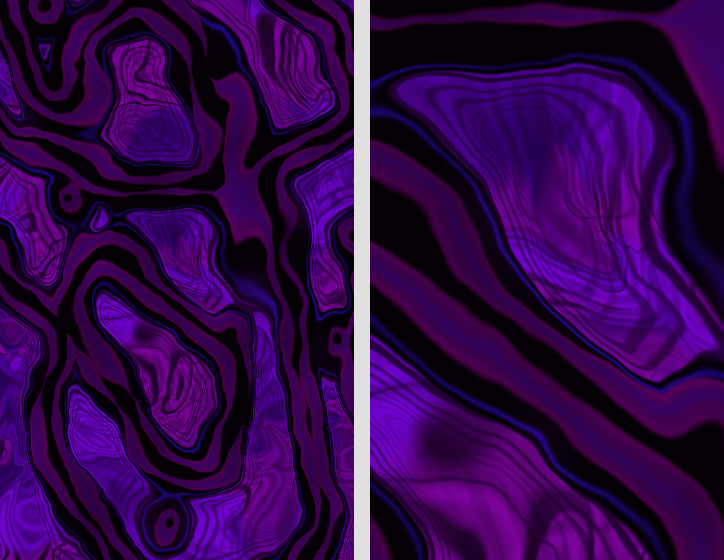
Left: the whole. Right: its middle third, enlarged.
Reproduce this texture procedurally as a Shadertoy shader.

```glsl
// Psychedelic violet marble threaded by dark, beaded, ring-banded worms and round eyes.

vec2 hash2(vec2 c) {
    c = vec2(dot(c, vec2(127.1, 311.7)), dot(c, vec2(269.5, 183.3)));
    return fract(sin(c) * 43758.5) * 2.0 - 1.0;
}

// Gradient noise, roughly -0.6 to 0.6
float noise(vec2 p) {
    vec2 i = floor(p), f = p - i;
    vec2 u = f * f * f * (f * (f * 6.0 - 15.0) + 10.0);
    vec2 o = vec2(0.0, 1.0);
    float a = dot(hash2(i), f);
    float b = dot(hash2(i + o.yx), f - o.yx);
    float c = dot(hash2(i + o.xy), f - o.xy);
    float d = dot(hash2(i + o.yy), f - o.yy);
    return mix(mix(a, b, u.x), mix(c, d, u.x), u.y);
}

vec2 noise2(vec2 p) {
    return vec2(noise(p), noise(p + vec2(37.2, 11.8)));
}

// Leaning, upright field whose zero lines are the worm spines
float spineField(vec2 p) {
    p += 0.05 * noise2(p * 7.0);
    return noise(vec2(p.x + 0.25 * p.y, p.y) * vec2(4.5, 2.7) + vec2(3.3, 7.6)) - 0.02;
}

float spineDistance(vec2 p) {
    vec2 e = vec2(0.005, 0.0);
    float n = spineField(p);
    vec2 slope = vec2(spineField(p + e.xy) - n, spineField(p + e.yx) - n) / e.x;
    return abs(n) / sqrt(dot(slope, slope) + 0.2);
}

// Distance to scattered round eyes
float eyeDistance(vec2 p) {
    float nearest = 1.0;
    vec2 cell = floor(p / 0.23);
    for (int y = -1; y <= 1; y++)
    for (int x = -1; x <= 1; x++) {
        vec2 id = cell + vec2(x, y);
        vec2 center = (id + 0.5 + 0.35 * hash2(id + 5.0)) * 0.23;
        float present = step(0.1, hash2(id + 19.0).x);
        nearest = min(nearest, mix(1.0, length((p - center) * vec2(1.0, 0.85)), present));
    }
    return nearest;
}

float smoothMin(float a, float b, float k) {
    float h = max(k - abs(a - b), 0.0) / k;
    return min(a, b) - 0.25 * h * h * k;
}

// Folded violet, indigo and magenta filling, ringed near the worms
vec3 marble(vec2 p, float away) {
    vec2 q = p * vec2(6.0, 4.6) + 1.5 * noise2(p * 4.5 + 9.0);
    vec2 fold = q + 1.1 * noise2(q * 1.7);
    float tone = noise(fold + 21.0);
    float crease = abs(noise(fold * 2.3 + 4.0));
    float hue = noise(p * 4.0 + 51.0) + 0.4 * noise(fold * 1.5 + 70.0);

    vec3 indigo = vec3(0.18, 0.0, 0.41);
    vec3 violet = vec3(0.42, 0.01, 0.78);
    vec3 magenta = vec3(0.46, 0.01, 0.58);
    vec3 col = mix(indigo, violet, smoothstep(-0.16, 0.26, tone + 0.5 * crease - 0.05));
    col = mix(col, magenta, smoothstep(0.0, 0.1, hue) * (0.65 + 0.35 * smoothstep(-0.2, 0.1, tone)));

    // Fine streaks, dark folds and nested island outlines
    col *= 0.88 + 0.17 * sin(52.0 * tone + 16.0 * crease);
    col = mix(col, vec3(0.18, 0.0, 0.27), 0.8 * smoothstep(0.03, 0.0, crease));
    float outline = smoothstep(0.032, 0.012, abs(abs(tone - 0.13) - 0.07));
    col = mix(col, vec3(0.06, 0.0, 0.09), 0.9 * outline * smoothstep(-0.02, 0.08, hue));

    // Uneven contour lines crowding the worm edges
    float phase = away * 430.0 + 8.0 * noise(p * 8.0);
    float ring = 0.5 + 0.35 * sin(phase) + 0.15 * sin(phase * 0.47 + 2.0);
    float fade = exp(-away * 20.0);
    vec3 edgeTint = mix(violet, magenta, smoothstep(-0.1, 0.2, hue));
    col = mix(col, edgeTint, 0.5 * fade);
    return mix(col, vec3(0.11, 0.0, 0.17), 0.95 * fade * smoothstep(0.45, 0.85, ring));
}

void mainImage(out vec4 fragColor, in vec2 fragCoord) {
    vec2 p = fragCoord / iResolution.y;
    float soft = max(0.002, 1.0 / iResolution.y);

    // Hand-cut wobble on every contour
    vec2 bent = p + 0.009 * noise2(p * 19.0) + 0.004 * noise2(p * 43.0);
    float dist = smoothMin(spineDistance(bent), eyeDistance(bent), 0.02);

    // Beads: core and plum band swell and pinch along the worm
    float core = 0.009 + 0.026 * noise(p * 10.0 + 30.0);
    float band = 0.027 + 0.036 * noise(p * 8.5 + 60.0);
    float rim = max(0.049 + 0.022 * noise(p * 6.0 + 80.0), band + 0.009);

    // Black sheath, lifted in places, with a thin blue glow line
    float lift = smoothstep(0.0, 0.3, noise(p * 7.0 + 15.0));
    vec3 sheath = mix(vec3(0.016, 0.0, 0.02), vec3(0.10, 0.0, 0.15), lift * smoothstep(0.0, rim, dist));
    float glow = exp(-pow((dist - rim + 0.007) / 0.0024, 2.0));
    sheath += vec3(0.12, 0.02, 0.52) * glow * (0.65 + 0.8 * noise(p * 8.0));

    // Plum band, redder at its borders, with a faint cool line inside
    float across = clamp((dist - core) / max(band - core, 0.004), 0.0, 1.0);
    vec3 plum = mix(vec3(0.22, 0.0, 0.28), vec3(0.33, 0.0, 0.32), pow(abs(2.0 * across - 1.0), 3.0));
    plum = mix(plum, vec3(0.17, 0.01, 0.38), 0.6 * exp(-pow((across - 0.55) / 0.14, 2.0)));
    plum *= 1.0 + 0.5 * noise(p * 9.0 + 44.0);
    float inBand = smoothstep(-soft, soft * 1.5, dist - core) * smoothstep(soft * 1.5, -soft, dist - band);

    vec3 col = mix(sheath, plum, inBand);
    col = mix(col, marble(bent, max(dist - rim, 0.0)), smoothstep(-soft, soft, dist - rim));
    fragColor = vec4(col, 1.0);
}
```
